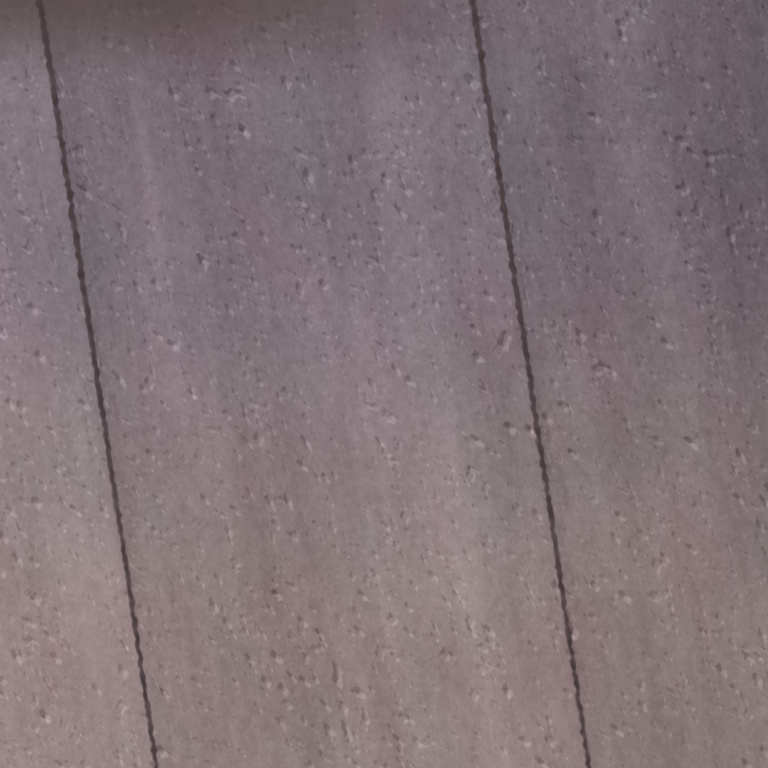
Reproduce this texture procedurally as a three.js fragment shader.

```glsl
// Weathered mauve-grey boards with slanted dark joints, soft grain and pitted speckle.
varying vec2 vUv;

const float BOARD_WIDTH = 0.563;
const float JOINT_START = 0.204;
const float JOINT_SLANT = 0.152;
const float GRAIN_SLANT = 0.17;

const vec3 WARM_GREY = vec3(0.542, 0.478, 0.475);
const vec3 COOL_GREY = vec3(0.468, 0.422, 0.454);
const vec3 JOINT_DARK = vec3(0.27, 0.22, 0.23);
const vec3 CORNER_BROWN = vec3(0.33, 0.275, 0.265);
const vec3 ROSE_TINT = vec3(0.018, -0.009, 0.0);

vec2 hash2(vec2 p) {
  vec3 q = fract(p.xyx * vec3(0.1031, 0.103, 0.0973));
  q += dot(q, q.yzx + 33.33);
  return fract((q.xx + q.yz) * q.zy);
}

float cornerSlope(vec2 cell, vec2 offset) {
  return dot(hash2(cell) * 2.0 - 1.0, offset);
}

// Gradient noise, centred on zero
float gradientNoise(vec2 p) {
  vec2 i = floor(p);
  vec2 f = fract(p);
  vec2 u = f * f * f * (f * (f * 6.0 - 15.0) + 10.0);
  vec2 e = vec2(1.0, 0.0);
  float low = mix(cornerSlope(i, f), cornerSlope(i + e, f - e), u.x);
  float high = mix(cornerSlope(i + e.yx, f - e.yx), cornerSlope(i + 1.0, f - 1.0), u.x);
  return mix(low, high, u.y);
}

float fractalNoise(vec2 p) {
  float sum = 0.0;
  float amplitude = 1.0;
  for (int k = 0; k < 3; k++) {
    sum += amplitude * gradientNoise(p);
    p = p * 2.03 + 17.3;
    amplitude *= 0.5;
  }
  return sum;
}

// Irregular marks where the noise peaks, gathered into loose clusters
float marks(vec2 p, float threshold) {
  float cluster = 0.25 * gradientNoise(p * vec2(0.2, 0.07));
  float peak = gradientNoise(p) + 0.3 * gradientNoise(p * 2.1 + 3.0) + cluster;
  return smoothstep(threshold, threshold + 0.28, peak);
}

// Dark pits, each with a pale rim at its lower right
float pitting(vec2 p, float threshold) {
  return marks(p + vec2(-0.5, 0.55), threshold) - marks(p, threshold);
}

// Long streaks that follow the grain; each board has its own seed
float grainStreaks(vec2 g, float seed) {
  float ragged = 0.009 * gradientNoise(g * vec2(45.0, 38.0));
  float x = g.x + ragged;
  float broad = gradientNoise(vec2(x * 11.0 + seed, g.y * 1.3));
  float narrow = gradientNoise(vec2(x * 30.0 - seed, g.y * 3.0));
  float thin = gradientNoise(vec2(x * 70.0 + seed, g.y * 11.0));
  return 0.05 * broad + 0.032 * narrow + 0.025 * thin;
}

// Coverage of the dark joint, ragged and uneven along its length
float jointMask(float distanceToJoint, vec2 p) {
  float wobble = 0.0022 * gradientNoise(vec2(p.y * 80.0, p.x * 5.0));
  float halfWidth = mix(0.0027, 0.004, p.y) + 0.0035 * gradientNoise(p * 105.0);
  float d = abs(distanceToJoint + wobble);
  float strength = 0.84 + 0.45 * gradientNoise(vec2(p.x * 9.0, p.y * 60.0));
  return min(strength, 1.0) * (1.0 - smoothstep(halfWidth - 0.002, halfWidth + 0.002, d));
}

void main() {
  vec2 p = vUv;
  float across = (p.x + JOINT_SLANT * p.y - JOINT_START) / BOARD_WIDTH;
  float board = floor(across);
  float toJoint = (across - floor(across + 0.5)) * BOARD_WIDTH;
  vec2 grain = vec2(p.x + GRAIN_SLANT * p.y, p.y);

  // Base tone: warm below, cool above, darker towards the right
  float blend = smoothstep(0.15, 0.8, p.y + 0.1 * fractalNoise(p * 3.0));
  vec3 color = mix(WARM_GREY, COOL_GREY, blend);
  color *= 1.03 - 0.06 * board;
  color *= 1.0 - 0.12 * smoothstep(0.78, 1.05, p.x) * smoothstep(0.2, 0.9, p.y);

  // Grain, cloudy stains and one pale worn streak
  color += grainStreaks(grain, board * 23.7);
  color += 0.035 * fractalNoise(p * 5.0 + 9.0);
  color += ROSE_TINT * fractalNoise(vec2(grain.x * 8.0, p.y * 4.0) + 31.0);
  float worn = (grain.x - 0.645) / 0.03;
  color += 0.035 * exp(-worn * worn) * (1.0 - 0.5 * p.y);

  // Mottle and speckle, then coarse and fine pits
  vec2 fine = vec2(grain.x * 120.0, p.y * 90.0);
  color += 0.035 * gradientNoise(fine * 0.55 + 11.0);
  color += 0.03 * gradientNoise(fine) + 0.035 * gradientNoise(fine * 1.9 + 5.0);
  color += 0.085 * pitting(vec2(grain.x * 82.0, p.y * 64.0), 0.27);
  color += 0.06 * pitting(vec2(grain.x * 125.0, p.y * 98.0) + 60.0, 0.25);

  // Brown shade along the upper left edge
  float shade = smoothstep(0.87, 1.02, p.y) * (1.0 - smoothstep(0.2, 0.75, p.x));
  color = mix(color, CORNER_BROWN, 0.8 * shade);

  // Joints with a faint soft shadow
  color *= 1.0 - 0.05 * exp(-abs(toJoint) * 130.0);
  color = mix(color, JOINT_DARK, jointMask(toJoint, p));

  gl_FragColor = vec4(color, 1.0);
}
```
